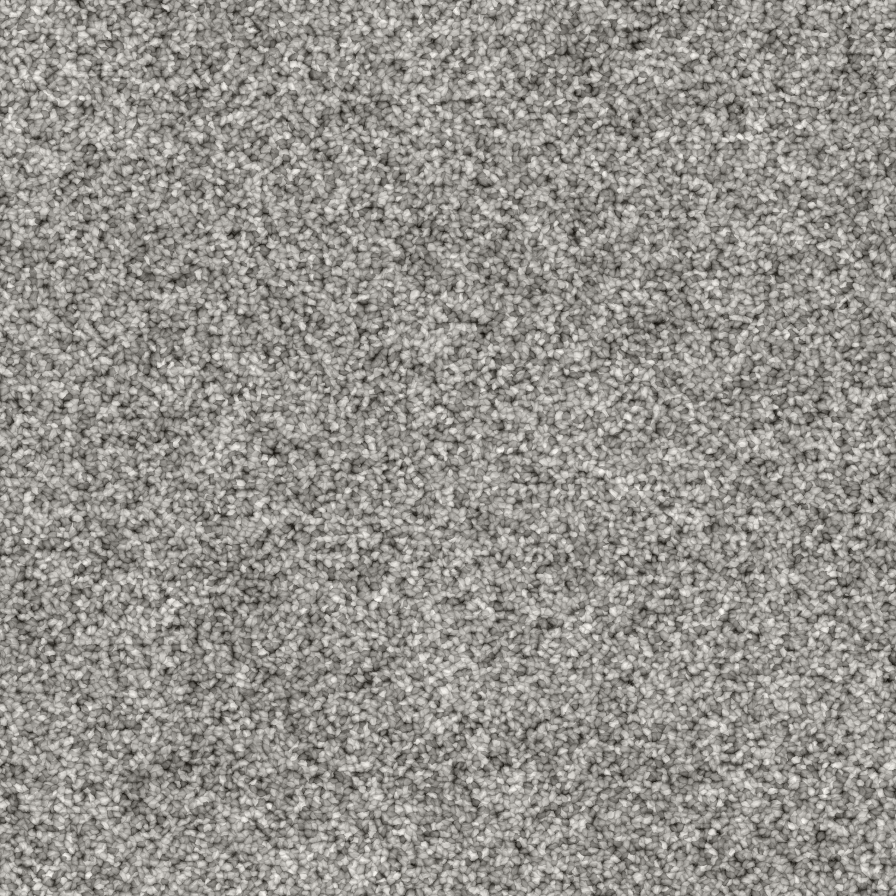
Give the GLSL for this texture, as a WebGL 2 fragment shader.

```glsl
#version 300 es
precision highp float;
// Grey cut-pile carpet: short, ragged yarn tufts scattered on a jittered grid,
// overlapping by height, with dark hollows between them, fine strands inside
// them and a faint mottling of the dye. Supersampled for smooth edges.

uniform vec2 u_resolution;
out vec4 fragColor;

const float TUFTS_ACROSS = 150.0;
const int SAMPLES = 3; // per axis
const float TAU = 6.2831853;
const vec3 YARN_TINT = vec3(0.008, -0.002, -0.022);

// Integer hash: three random values in 0..1 for a cell and a seed.
vec3 hash3(vec2 cell, int seed) {
    uvec3 v = uvec3(ivec3(ivec2(cell), seed)) * 1664525u + 1013904223u;
    v.x += v.y * v.z; v.y += v.z * v.x; v.z += v.x * v.y;
    v ^= v >> 16u;
    v.x += v.y * v.z; v.y += v.z * v.x; v.z += v.x * v.y;
    return vec3(v >> 8u) / 16777216.0;
}

// Smooth noise in two channels, each centred on zero.
vec2 valueNoise(vec2 p, int seed) {
    vec2 cell = floor(p);
    vec2 f = fract(p);
    f = f * f * (3.0 - 2.0 * f);
    vec2 low = mix(hash3(cell, seed).xy, hash3(cell + vec2(1, 0), seed).xy, f.x);
    vec2 high = mix(hash3(cell + vec2(0, 1), seed).xy, hash3(cell + vec2(1, 1), seed).xy, f.x);
    return mix(low, high, f.y) - 0.5;
}

// Layered noise, from broad patches down to small clumps of tufts.
float mottle(vec2 p, int seed) {
    float sum = 0.0;
    for (int i = 0; i < 5; i++) {
        sum += valueNoise(p, seed + i).x;
        p = p * 2.0 + 7.3;
    }
    return sum;
}

// Brightness of the pile at p, measured in tuft spacings.
float pile(vec2 p) {
    // Bend the outlines so that the tufts look frayed.
    p += 0.35 * valueNoise(p * 1.7, 5) + 0.16 * valueNoise(p * 4.1, 6);
    vec2 home = floor(p);
    float top = -9.0;
    float second = -9.0;
    float dye = 0.5;
    vec2 local = vec2(0.0);

    for (int y = -1; y <= 1; y++) {
        for (int x = -1; x <= 1; x++) {
            vec2 cell = home + vec2(x, y);
            vec3 place = hash3(cell, 1);
            vec3 look = hash3(cell, 2);
            vec2 toTuft = p - cell - 0.02 - 0.96 * place.xy;

            // Turn into the tuft's own frame and measure an ellipse.
            float angle = 0.4 * TAU * (place.z - 0.5);
            vec2 axis = vec2(cos(angle), sin(angle));
            vec2 q = vec2(dot(toTuft, axis), dot(toTuft, vec2(-axis.y, axis.x)));
            vec2 radii = vec2(0.84, 0.54) * mix(0.8, 1.2, look.z);
            float bulge = 1.0 - dot(q / radii, q / radii);
            float height = bulge + 0.6 * look.y;

            if (height > top) {
                second = top;
                top = height;
                dye = look.x;
                local = q + 9.0 * look.yz;
            } else {
                second = max(second, height);
            }
        }
    }

    // Raised tips catch the light, hollows fall into shade.
    float seam = 1.0 - smoothstep(0.0, 0.3, top - second);
    float strands = valueNoise(local * vec2(2.0, 6.0), 3).x;
    return 0.617 + 0.31 * (dye - 0.5)
         + 0.24 * (max(top, -0.4) - 0.98)
         - 0.05 * seam + 0.16 * strands;
}

void main() {
    // Average a small grid of samples inside the pixel.
    float tone = 0.0;
    for (int j = 0; j < SAMPLES; j++) {
        for (int i = 0; i < SAMPLES; i++) {
            vec2 offset = (vec2(i, j) + 0.5) / float(SAMPLES) - 0.5;
            vec2 uv = (gl_FragCoord.xy + offset) / u_resolution.y;
            tone += pile(uv * TUFTS_ACROSS);
        }
    }
    tone /= float(SAMPLES * SAMPLES);

    // Uneven dye and wear across the carpet.
    vec2 uv = gl_FragCoord.xy / u_resolution.y;
    tone += 0.042 * mottle(uv * 6.0, 20);
    fragColor = vec4(clamp(tone + YARN_TINT, 0.0, 1.0), 1.0);
}
```
